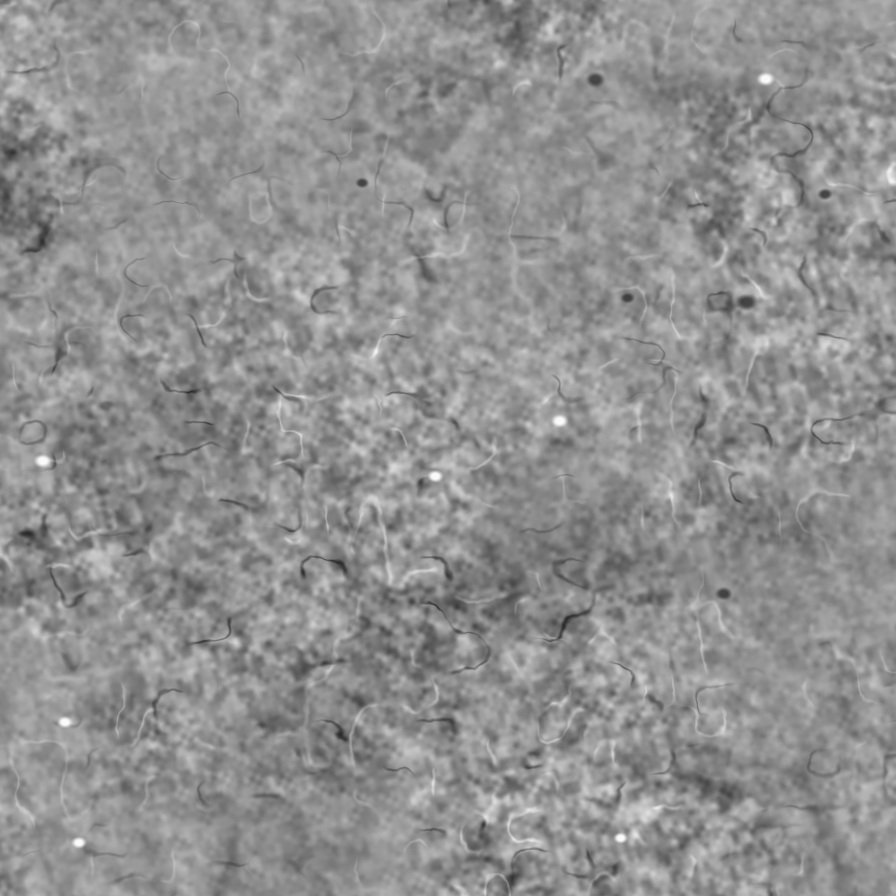
This texture is drawn by a WebGL 2 fragment shader. Its source:

```glsl
#version 300 es
precision highp float;
// Grey mottled stone with fine crumbly grain, dark winding veins and sparse bright specks.
uniform vec2 u_resolution;
out vec4 fragColor;

float hash(vec2 p) {
    return fract(sin(dot(p, vec2(127.1, 311.7))) * 43758.5453);
}

// Smooth value noise, centred on zero
float noise(vec2 p) {
    vec2 cell = floor(p), f = fract(p);
    f = f * f * (3.0 - 2.0 * f);
    float low = mix(hash(cell), hash(cell + vec2(1, 0)), f.x);
    float high = mix(hash(cell + vec2(0, 1)), hash(cell + vec2(1, 1)), f.x);
    return mix(low, high, f.y) - 0.5;
}

float fbm(vec2 p) {
    float sum = 0.0, gain = 0.55;
    for (int i = 0; i < 4; i++) {
        sum += gain * noise(p);
        p = mat2(1.6, 1.2, -1.2, 1.6) * p + 7.3;
        gain *= 0.55;
    }
    return sum;
}

vec2 warp(vec2 p) {
    return vec2(fbm(p), fbm(p + 41.7));
}

// Thin line along the zero contour of a noise field
float crease(float field, float width) {
    return 1.0 - smoothstep(0.0, width, abs(field));
}

// Rare round spots, at most one per grid cell
float specks(vec2 p, float seed, float chance, float radius) {
    vec2 cell = floor(p) + seed;
    vec2 centre = 0.2 + 0.6 * vec2(hash(cell + 3.1), hash(cell + 8.6));
    float size = radius * (0.7 + 0.6 * hash(cell + 5.4));
    float d = length((fract(p) - centre) * vec2(0.85, 1.1));
    return step(hash(cell), chance) * (1.0 - smoothstep(size * 0.4, size * 1.3, d));
}

void main() {
    vec2 uv = gl_FragCoord.xy / u_resolution.y;
    vec2 bent = uv + 0.13 * warp(uv * 5.0);
    vec2 crumbled = uv + 0.018 * warp(uv * 28.0 + 13.0);

    // Broad clouds and dark smudges
    float grey = 0.588 + 0.09 * fbm(uv * 9.0 + 2.0);
    float smudge = fbm(bent * vec2(3.6, 5.2) + 19.0);
    grey -= 0.10 * smoothstep(0.04, 0.30, smudge);

    // Winding veins, broken into stretches
    float stretches = smoothstep(-0.12, 0.16, noise(uv * 6.0 + 31.0));
    grey -= 0.11 * stretches * crease(noise(bent * vec2(2.6, 3.6) + 5.0), 0.045);
    grey -= 0.07 * (1.0 - stretches) * crease(noise(bent * 5.0 + 77.0), 0.05);

    // Short light and dark flake edges
    float roughness = 0.75 + 0.9 * smoothstep(-0.15, 0.25, fbm(uv * 5.0 + 61.0));
    float lightEdge = crease(noise(crumbled * vec2(34.0, 26.0)), 0.09);
    float darkEdge = crease(noise(crumbled * vec2(25.0, 33.0) + 90.0), 0.08);
    grey += 0.10 * roughness * lightEdge * smoothstep(0.0, 0.25, noise(uv * 31.0 + 50.0));
    grey -= 0.14 * roughness * darkEdge * smoothstep(0.02, 0.28, noise(uv * 27.0 + 23.0));

    // Grain from crumbs down to dust, turned between octaves
    mat2 turn = mat2(0.8, 0.6, -0.6, 0.8);
    grey += 0.10 * roughness * noise(crumbled * 42.0 + 11.0);
    grey += 0.16 * roughness * noise(turn * crumbled * vec2(78.0, 88.0));
    grey += 0.13 * roughness * noise(turn * turn * uv * 150.0 + 37.0);

    // Isolated dark pits and bright mineral specks
    grey = mix(grey, 0.18, 0.8 * specks(uv * 8.0, 17.0, 0.09, 0.06));
    grey = mix(grey, 0.98, specks(uv * 9.0, 4.0, 0.10, 0.065));

    fragColor = vec4(vec3(clamp(grey, 0.0, 1.0)), 1.0);
}
```
